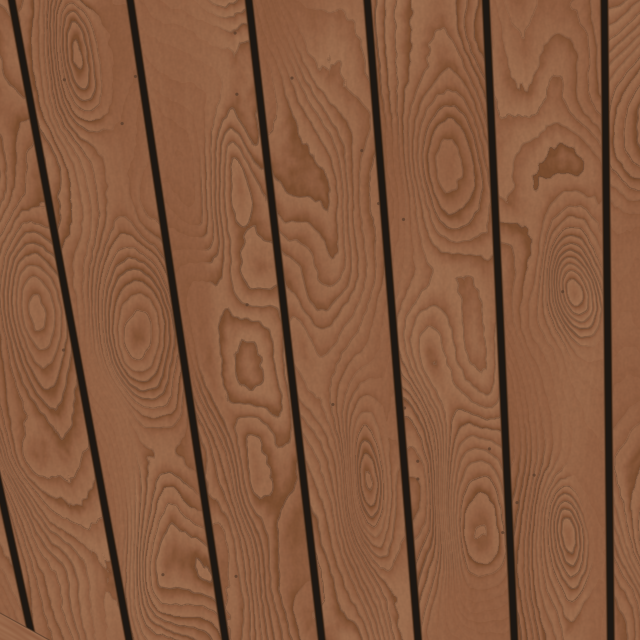
Give the GLSL for this texture, as a Shadertoy shader.

```glsl
// Fanned wooden planks with dark seams, ringed knots and flowing contour grain.

// Layout, in fractions of the canvas
const float PITCH_BOTTOM = 0.1505;   // plank width at the lower edge
const float PITCH_TOP = 0.1852;      // plank width at the upper edge
const float SHIFT_BOTTOM = 0.2018;   // reference seam at the lower edge
const float SHIFT_TOP = 0.0182;      // reference seam at the upper edge
const float SEAM_HALF = 0.0055;
const float RING_LINE = 0.0021;
const float CORNER_HEIGHT = 0.043;
const float CORNER_SLOPE = 0.55;

// Grain
const float RING_COUNT = 13.0;
const int KNOTS_PER_PLANK = 3;
const float KNOT_CHANCE = 0.7;
const vec2 KNOT_SIZE = vec2(0.30, 0.115);
const float SPECK_CHANCE = 0.012;

// Colours
const vec3 LIGHT_WOOD = vec3(0.605, 0.425, 0.305);
const vec3 MID_WOOD = vec3(0.55, 0.36, 0.25);
const vec3 DARK_WOOD = vec3(0.47, 0.295, 0.18);
const vec3 LINE_WOOD = vec3(0.35, 0.24, 0.17);
const vec3 SEAM_CORE = vec3(0.115, 0.09, 0.07);
const vec3 SEAM_EDGE = vec3(0.18, 0.11, 0.05);

float hash(vec2 p) {
    vec3 q = fract(p.xyx * 0.1031);
    q += dot(q, q.yzx + 33.33);
    return fract((q.x + q.y) * q.z);
}

vec2 cellGradient(vec2 cell) {
    return 2.0 * vec2(hash(cell), hash(cell + 71.7)) - 1.0;
}

// Gradient noise, roughly -0.6 to 0.6
float noise(vec2 p) {
    vec2 i = floor(p), f = fract(p);
    vec2 s = f * f * f * (f * (f * 6.0 - 15.0) + 10.0);
    vec2 x = vec2(1.0, 0.0);
    float low = mix(dot(cellGradient(i), f), dot(cellGradient(i + x), f - x), s.x);
    float high = mix(dot(cellGradient(i + x.yx), f - x.yx),
                     dot(cellGradient(i + 1.0), f - 1.0), s.x);
    return mix(low, high, s.y);
}

// Sum of elongated bumps scattered along one plank
float knotField(vec2 p, float plank) {
    float sum = 0.0;
    for (int i = 0; i < KNOTS_PER_PLANK; i++) {
        vec2 id = vec2(plank * 7.0 + 40.0, float(i) * 3.0 + 5.0);
        vec2 centre = vec2(0.25 + 0.5 * hash(id),
            (float(i) + 0.15 + 0.7 * hash(id + 13.0)) / float(KNOTS_PER_PLANK));
        vec2 d = (p - centre) / (KNOT_SIZE * mix(0.75, 1.2, hash(id + 29.0)));
        sum += step(hash(id + 47.0), KNOT_CHANCE) * exp(-dot(d, d));
    }
    return sum;
}

vec3 woodColor(float tone) {
    vec3 c = mix(LIGHT_WOOD, MID_WOOD, clamp(tone * 2.0, 0.0, 1.0));
    return mix(c, DARK_WOOD, clamp(tone * 2.0 - 1.0, 0.0, 1.0));
}

void mainImage(out vec4 fragColor, in vec2 fragCoord) {
    vec2 uv = fragCoord / iResolution.xy;
    float px = 1.0 / min(iResolution.x, iResolution.y);

    // Plank coordinates: x across one plank, y along it
    float pitch = mix(PITCH_BOTTOM, PITCH_TOP, uv.y);
    float across = (uv.x - mix(SHIFT_BOTTOM, SHIFT_TOP, uv.y)) / pitch;
    float plank = floor(across);
    vec2 p = vec2(across - plank, uv.y);
    vec2 seed = vec2(plank * 17.37 + 60.0, plank * 9.73 + 30.0);

    // Warped height field whose contours are the growth rings
    vec2 q = p + vec2(0.22, 0.04) * noise(p * vec2(1.7, 5.0) + seed + 5.3);
    float knots = knotField(q, plank);
    float height = 0.5 * q.x + 0.95 * noise(q * vec2(1.2, 2.6) + seed)
                 + 0.12 * noise(q * vec2(3.0, 9.0) + seed + 11.0)
                 + 0.02 * noise(q * vec2(14.0, 60.0) + seed) + 0.55 * knots;
    float rings = height * RING_COUNT;
    float slope = max(fwidth(rings), 1e-4);
    float phase = fract(rings);
    float ringSeed = hash(vec2(floor(rings), plank + 20.0));

    // Crisp on one side of each ring, fading on the other
    float saw = phase * phase * (1.0 - smoothstep(1.0 - min(slope, 0.5), 1.0, phase));
    float broad = noise(q * vec2(1.5, 3.0) + seed + 23.0);
    float figure = smoothstep(-0.2, 0.08,
        noise(q * vec2(0.9, 1.8) + seed + 37.0) + 0.6 * knots);
    float tone = mix(0.45, 0.12 + saw * mix(0.6, 1.25, ringSeed), mix(0.15, 1.0, figure));
    tone += 0.45 * broad + 0.12 * noise(q * vec2(20.0, 7.0) + seed);
    vec3 color = woodColor(tone);

    // Thin ring outlines, fading where they crowd together
    float ringDistance = min(phase, 1.0 - phase) * px / slope;
    float outline = 1.0 - smoothstep(0.0, max(RING_LINE, px), ringDistance);
    outline *= figure * mix(0.2, 0.6, ringSeed) * (1.0 - smoothstep(0.3, 0.8, slope));
    color = mix(color, LINE_WOOD, outline);

    // Fine fibre and sparse pores
    color *= 1.0 + 0.05 * noise(uv * vec2(190.0, 110.0)) + 0.03 * noise(uv * 260.0);
    vec2 cell = floor(uv * 45.0);
    vec2 speckOffset = fract(uv * 45.0) - 0.3 - 0.4 * vec2(hash(cell + 3.0), hash(cell + 8.0));
    float speck = step(hash(cell + 19.0), SPECK_CHANCE)
                * (1.0 - smoothstep(0.06, 0.16, length(speckOffset)));
    color = mix(color, LINE_WOOD, 0.8 * speck);

    // Dark seams with brown rims and a narrow shadow
    float seamDistance = (0.5 - abs(p.x - 0.5)) * pitch;
    color = mix(LINE_WOOD, color, smoothstep(SEAM_HALF * 0.8, SEAM_HALF * 1.6, seamDistance));
    vec3 seam = mix(SEAM_CORE, SEAM_EDGE, smoothstep(0.6, 0.95, seamDistance / SEAM_HALF));
    color = mix(seam, color, smoothstep(SEAM_HALF - px, SEAM_HALF + px, seamDistance));

    // Crossing board in the lower left corner
    float corner = CORNER_HEIGHT - CORNER_SLOPE * uv.x - uv.y;
    vec3 board = woodColor(0.2 + 0.7 * noise(vec2(uv.x * 12.0, corner * 160.0)));
    board = mix(LINE_WOOD, board, smoothstep(0.0, 0.003, corner));
    color = mix(color, board, smoothstep(-px, px, corner));

    fragColor = vec4(color, 1.0);
}
```
